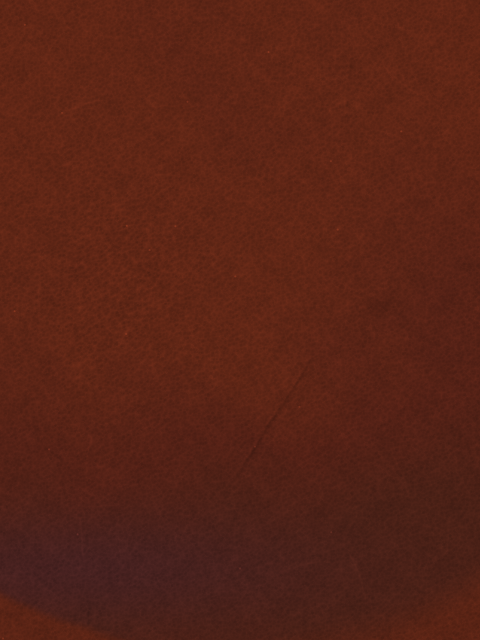
Reproduce this texture procedurally as a WebGL 1 fragment shader.

```glsl
precision highp float;
// Smooth red-brown leather under soft, uneven light: a russet hide darkens to plum
// above a curved lower edge. Layered sines mottle the dye, cellular noise makes the
// grain, and distance functions draw the long scratch and scattered hairlines.
uniform vec2 u_resolution;

const vec3 RUSSET = vec3(0.378, 0.150, 0.085);
const vec3 MAHOGANY = vec3(0.332, 0.130, 0.086);
const vec3 UMBER = vec3(0.292, 0.128, 0.087);
const vec3 PLUM = vec3(0.276, 0.130, 0.129);
const vec3 EDGE_GLOW = vec3(0.365, 0.142, 0.080);

vec2 hash2(vec2 cell) {
  vec3 q = fract(cell.xyx * vec3(0.1031, 0.1030, 0.0973));
  q += dot(q, q.yzx + 33.33);
  return fract((q.xx + q.yz) * q.zy);
}

// Distance to the nearest feature point (x) and that point's random value (y)
vec2 cellular(vec2 p) {
  vec2 base = floor(p);
  vec2 nearest = vec2(2.0, 0.0);
  for (int j = -1; j <= 1; j++) {
    for (int i = -1; i <= 1; i++) {
      vec2 cell = base + vec2(float(i), float(j));
      float dist = length(cell + hash2(cell) - p);
      if (dist < nearest.x) nearest = vec2(dist, hash2(cell + 57.0).x);
    }
  }
  return nearest;
}

// Turned and warped sine octaves, roughly -1 to 1
float layeredSines(vec2 p) {
  float sum = 0.0;
  float amplitude = 0.5;
  for (int i = 0; i < 5; i++) {
    p += 0.6 * sin(p.yx * 1.3 + float(i) * 1.7);
    sum += amplitude * sin(p.x) * cos(p.y);
    p = mat2(1.2, 1.4, -1.4, 1.2) * p + 2.3;
    amplitude *= 0.62;
  }
  return sum;
}

float segmentDistance(vec2 p, vec2 a, vec2 b) {
  vec2 along = b - a;
  float t = clamp(dot(p - a, along) / dot(along, along), 0.0, 1.0);
  return length(p - a - along * t);
}

float softLine(float dist, float width) {
  return exp(-dist * dist / (width * width));
}

float softSpot(vec2 p, vec2 center, vec2 radius) {
  vec2 q = (p - center) / radius;
  return exp(-dot(q, q));
}

// Broken dark groove with a faint light lip beside it
float scratch(vec2 p, vec2 a, vec2 b) {
  vec2 bend = vec2(0.001 * sin(p.y * 60.0), 0.0);
  float groove = softLine(segmentDistance(p + bend, a, b), 0.0028);
  float lip = softLine(segmentDistance(p + bend + vec2(0.003, -0.002), a, b), 0.0025);
  return (0.6 * lip - groove) * (0.75 + 0.25 * sin(p.y * 95.0 + p.x * 30.0));
}

// Short random hairlines, some pale and some dark
float hairlines(vec2 p) {
  float sum = 0.0;
  for (int i = 0; i < 28; i++) {
    vec2 seed = vec2(float(i) * 3.0 + 1.0, 8.0);
    vec2 start = hash2(seed) * vec2(0.75, 1.0);
    vec2 r = hash2(seed + 21.0);
    float angle = 6.283 * r.x;
    vec2 end = start + vec2(cos(angle), sin(angle)) * mix(0.02, 0.08, r.y);
    vec2 wobble = 0.003 * sin(p.yx * 55.0 + seed.x);
    sum += softLine(segmentDistance(p + wobble, start, end), 0.0018) * (r.y - 0.5);
  }
  return sum;
}

// Broad colour of the hide from the fall of the light
vec3 hideColor(vec2 p, float mottle) {
  float low = 1.0 - smoothstep(0.07, 0.52, p.y);
  float side = smoothstep(0.40, 0.78, p.x) * (1.0 - smoothstep(0.45, 0.90, p.y));
  float depth = 0.95 * low + 0.38 * side + 0.18 * mottle;
  vec3 color = mix(RUSSET, MAHOGANY, clamp(2.0 * depth, 0.0, 1.0));
  color = mix(color, UMBER, clamp(2.0 * depth - 1.0, 0.0, 1.0));
  float band = softSpot(p, vec2(0.12, 0.11), vec2(0.36, 0.085));
  color = mix(color, PLUM, 0.9 * band);
  float rim = 0.76 * (p.x - 0.36) * (p.x - 0.36) - 0.022 + 0.006 * mottle;
  float softness = mix(0.010, 0.045, smoothstep(0.2, 0.6, p.x));
  float glow = 1.0 - smoothstep(-softness, softness, p.y - rim);
  return mix(color, EDGE_GLOW, 0.85 * glow);
}

void main() {
  vec2 p = gl_FragCoord.xy / u_resolution.y;
  float mottle = layeredSines(p * 9.0 + 1.5);
  vec3 color = hideColor(p, mottle);

  // Grain: fine pores and slanted fibres, with wrinkles at mid left
  vec2 slanted = vec2(p.x + 0.6 * p.y, p.y - 0.6 * p.x);
  vec2 pore = cellular(p * 210.0);
  float fibres = cellular(slanted * vec2(85.0, 160.0)).x - 0.45;
  float wrinkled = softSpot(p, vec2(0.18, 0.57), vec2(0.13, 0.14));
  float tone = 0.115 * (pore.x - 0.45) + 0.075 * (pore.y - 0.5);
  tone += 0.115 * fibres * (1.0 + 0.7 * wrinkled) + 0.05 * layeredSines(p * 60.0);

  // Marks: the long scratch, a short crease, hairlines, bruises and pale specks
  tone += 0.15 * scratch(p, vec2(0.371, 0.258), vec2(0.488, 0.440));
  tone += 0.09 * scratch(p, vec2(0.542, 0.835), vec2(0.548, 0.900));
  tone += 0.20 * hairlines(p);
  tone -= 0.07 * softSpot(p, vec2(0.59, 0.52), vec2(0.035, 0.015));
  tone -= 0.07 * softSpot(p, vec2(0.73, 0.585), vec2(0.025, 0.008));
  vec2 speck = cellular(p * 24.0 + 4.0);
  tone += 0.35 * step(0.95, speck.y) * (1.0 - smoothstep(0.01, 0.06, speck.x));

  gl_FragColor = vec4(color * (1.0 + tone), 1.0);
}
```
